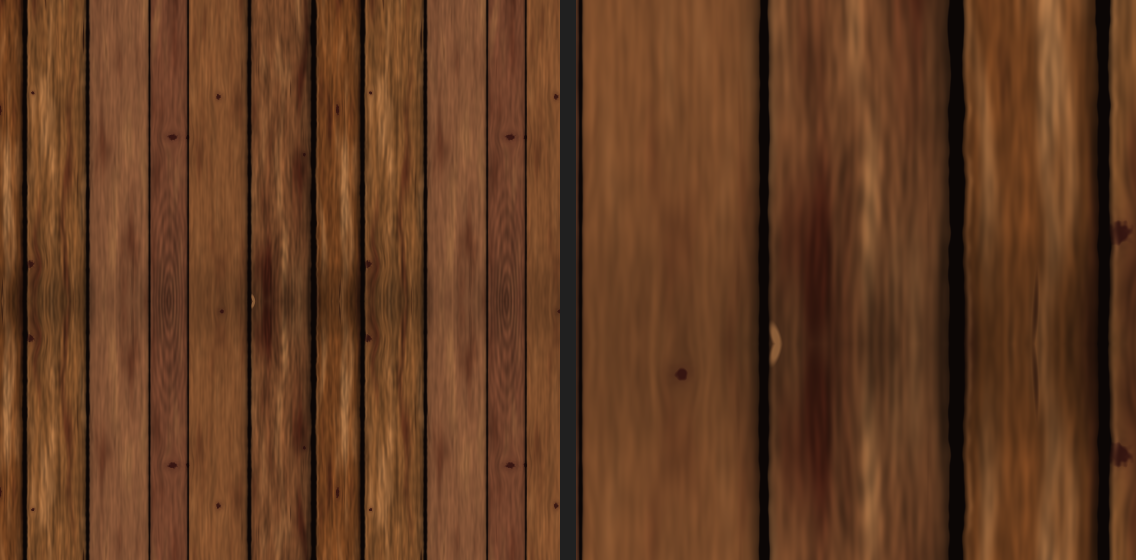
Left: the whole. Right: its middle third, enlarged.
Reproduce this texture procedurally as a Shadertoy shader.

```glsl
#define PERIOD 0.603        // width of one set of six planks
#define ORIGIN 0.0443       // left edge of the first full set
#define FOLD 0.462          // height about which the grain is mirrored
#define FINE_GRAIN 190.0
#define GRAIN_DEPTH 0.34
#define GAP_COLOR vec3(0.045, 0.022, 0.020)
#define PALE_WOOD vec3(0.63, 0.43, 0.26)
#define DARK_WOOD vec3(0.26, 0.11, 0.065)
#define KNOT_COLOR vec3(0.19, 0.065, 0.055)

const int PLANKS = 6;
const int KNOTS = 8;

// Per plank: left edge, gap half width, roughness, ring strength, colour
const float EDGE[7] = float[7](0.0, 0.112, 0.2227, 0.2917, 0.401, 0.5156, PERIOD);
const float GAP[6] = float[6](0.0034, 0.0026, 0.0011, 0.0009, 0.0027, 0.0043);
const float ROUGH[6] = float[6](1.0, 0.22, 0.32, 0.25, 0.9, 1.0);
const float RINGS[6] = float[6](0.5, 0.0, 0.75, 0.1, 0.6, 0.2);
const vec3 WOOD[6] = vec3[6](
    vec3(0.47, 0.295, 0.155), vec3(0.49, 0.310, 0.200), vec3(0.43, 0.250, 0.165),
    vec3(0.48, 0.295, 0.165), vec3(0.43, 0.260, 0.150), vec3(0.43, 0.245, 0.115));

// Knot centre (xy) and radii (zw), heights measured from the fold
const vec4 KNOT[8] = vec4[8](
    vec4(0.0143, 0.372, 0.0035, 0.0035), vec4(0.0080, 0.066, 0.0110, 0.0080),
    vec4(0.3460, 0.365, 0.0050, 0.0060), vec4(0.2640, 0.293, 0.0100, 0.0065),
    vec4(0.2910, 0.293, 0.0035, 0.0055), vec4(0.4987, 0.262, 0.0030, 0.0040),
    vec4(0.5586, 0.342, 0.0032, 0.0120), vec4(0.3516, -0.018, 0.0045, 0.0045));

vec2 gradient(vec2 cell) {
    vec3 p = fract(cell.xyx * vec3(0.1031, 0.1030, 0.0973));
    p += dot(p, p.yzx + 33.33);
    return 2.0 * fract((p.xx + p.yz) * p.zy) - 1.0;
}

float noise(vec2 p) {
    vec2 i = floor(p), f = p - i;
    vec2 u = f * f * f * (f * (f * 6.0 - 15.0) + 10.0);
    vec2 e = vec2(0.0, 1.0);
    float low = mix(dot(gradient(i), f), dot(gradient(i + e.yx), f - e.yx), u.x);
    float high = mix(dot(gradient(i + e), f - e), dot(gradient(i + 1.0), f - 1.0), u.x);
    return mix(low, high, u.y);
}

// Returns knot darkness and bends the grain coordinate around each knot
float knots(vec2 p, float signedY, inout float grainX) {
    float mask = 0.0;
    for (int k = 0; k < KNOTS; k++) {
        vec4 knot = KNOT[k];
        vec2 d = vec2(p.x, k < KNOTS - 1 ? p.y : signedY) - knot.xy;
        vec2 reach = d / (knot.zw * vec2(2.4, 3.5));
        grainX -= 0.75 * d.x * exp(-dot(reach, reach));
        float r = length(d / knot.zw) + 0.5 * noise(d * 250.0 + float(k) * 7.0);
        mask = max(mask, 1.0 - smoothstep(0.45, 1.15, r));
        mask = max(mask, 0.35 * exp(-0.45 * r * r));
    }
    return mask;
}

vec3 plankColor(int id, vec2 p, float grainX) {
    float rough = ROUGH[id];
    vec2 g = vec2(grainX, p.y) + float(id) * vec2(3.17, 5.41);
    g.x += 0.004 * noise(g * vec2(12.0, 7.0));

    // Broad worn patches
    float patches = noise(g * vec2(32.0, 4.5)) + 0.6 * noise(g * vec2(80.0, 11.0) + 9.0);
    float contrast = mix(0.5, 1.05, rough);
    vec3 col = mix(WOOD[id], PALE_WOOD, contrast * smoothstep(0.0, 0.75, patches));
    col = mix(col, DARK_WOOD, contrast * smoothstep(0.02, 0.75, -patches));

    // Fibres, from coarse to fine
    float fibre = 0.8 * noise(g * vec2(75.0, 7.0) + 21.0)
                + noise(g * vec2(FINE_GRAIN, 13.0))
                + 0.7 * noise(g * vec2(FINE_GRAIN * 1.3, 45.0) + 4.0);
    col *= 1.0 + GRAIN_DEPTH * mix(0.4, 1.0, rough) * fibre;

    // Long growth rings about the fold
    float middle = 0.5 * (EDGE[id] + EDGE[id + 1]);
    vec2 ringPos = vec2(grainX - middle, p.y) / vec2(0.032, 0.21);
    float ring = length(ringPos) + 0.18 * noise(g * vec2(30.0, 9.0) + 2.0);
    col *= 1.0 - 0.28 * RINGS[id] * exp(-ring * ring) * (0.5 + 0.5 * sin(ring * 36.0));

    // Short splits in rough wood
    float split = smoothstep(0.36, 0.55, noise(g * vec2(120.0, 10.0) + 33.0));
    col = mix(col, DARK_WOOD * 0.6, 0.75 * rough * split);

    // Darker stain at the fold, fading to the plain wood
    float stain = exp(-pow(p.y / 0.065, 2.0)) * (0.7 + 0.6 * noise(g * vec2(25.0, 6.0)));
    return col * (1.0 - mix(0.16, 0.34, rough) * stain);
}

void mainImage(out vec4 fragColor, in vec2 fragCoord) {
    vec2 uv = fragCoord / iResolution.y;
    float pixel = 1.0 / iResolution.y;
    float signedY = uv.y - FOLD;
    vec2 p = vec2(mod(uv.x - ORIGIN, PERIOD), abs(signedY));

    int id = 0;
    for (int i = 1; i < PLANKS; i++) if (p.x > EDGE[i]) id = i;

    float grainX = p.x;
    float knot = knots(p, signedY, grainX);
    vec3 col = plankColor(id, p, grainX);
    col = mix(col, KNOT_COLOR, 0.9 * knot);

    // Ragged gaps, with shade on the left and a worn pale lip on the right
    for (int i = 0; i <= PLANKS; i++) {
        int seam = i % PLANKS;
        float width = GAP[seam], seed = float(seam) * 13.7;
        float d = p.x - EDGE[i] + 0.35 * width * noise(vec2(seed, p.y * 5.0));
        float ragged = noise(vec2(seed + d * 60.0, p.y * 28.0)) + 0.6 * noise(vec2(seed, p.y * 95.0));
        float outside = abs(d) - width * (1.0 + 0.55 * ragged);
        float shadeWidth = width * (d < 0.0 ? 2.2 : 1.0);
        col *= 1.0 - 0.6 * exp(-max(outside, 0.0) / shadeWidth);
        float lip = step(0.0, d) * exp(-pow((outside - 0.003) / 0.0018, 2.0));
        col += PALE_WOOD * lip * smoothstep(0.002, 0.004, width) * (0.2 + 0.25 * ragged);
        col = mix(GAP_COLOR, col, smoothstep(-pixel, pixel, outside));
    }

    // Pale chip on the edge of the fifth plank
    vec2 chip = (p - vec2(0.409 - 0.25 * p.y, 0.004)) / vec2(0.0035, 0.010);
    col = mix(col, PALE_WOOD, 0.75 * (1.0 - smoothstep(0.4, 1.1, length(chip))));

    fragColor = vec4(clamp(col, 0.0, 1.0), 1.0);
}
```
